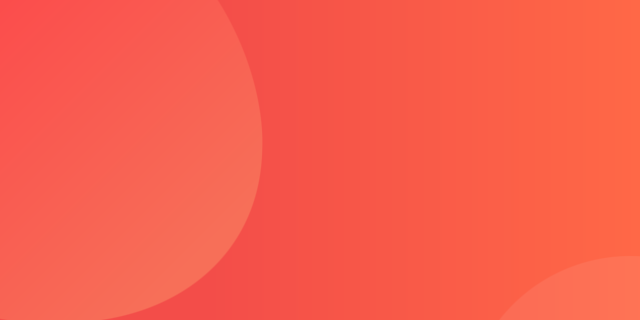
Give the GLSL for this background, as a Shadertoy shader.

```glsl
// Warm coral backdrop with a large egg-shaped blob at the left and a pale disc in the lower right corner.

const vec3 CRIMSON    = vec3(0.953, 0.302, 0.286);
const vec3 ORANGE     = vec3(1.000, 0.408, 0.278);
const vec3 BLOB_RED   = vec3(0.985, 0.300, 0.298);
const vec3 BLOB_CORAL = vec3(0.968, 0.435, 0.345);
const vec3 PALE       = vec3(0.980, 0.900, 0.880);

// Superellipse field: negative inside, zero on the edge.
float superellipse(vec2 offset, vec2 radii, float power) {
    vec2 q = pow(abs(offset) / radii + 1e-5, vec2(power));
    return pow(q.x + q.y, 1.0 / power) - 1.0;
}

// Egg with a tall, pointed upper half and a short, fuller lower half.
float egg(vec2 p, vec2 center, float halfWidth, float upper, float lower) {
    vec2 offset = p - center;
    return offset.y > 0.0
        ? superellipse(offset, vec2(halfWidth, upper), 1.8)
        : superellipse(offset, vec2(halfWidth, lower), 2.2);
}

float disc(vec2 p, vec2 center, float radius) {
    return length(p - center) - radius;
}

// Antialiased coverage of a field.
float coverage(float field) {
    float width = max(fwidth(field), 1e-5);
    return 1.0 - smoothstep(-0.75 * width, 0.75 * width, field);
}

// Linear gradient along the segment from a to b.
vec3 linearGradient(vec2 p, vec2 a, vec2 b, vec3 startColor, vec3 endColor) {
    vec2 axis = b - a;
    float t = clamp(dot(p - a, axis) / dot(axis, axis), 0.0, 1.0);
    return mix(startColor, endColor, t);
}

void mainImage(out vec4 fragColor, in vec2 fragCoord) {
    // One unit is the canvas height; x spans 0 to 2 at a 2:1 aspect.
    vec2 p = fragCoord / iResolution.y;
    p.x *= 2.0 * iResolution.y / iResolution.x;

    // Backdrop
    vec3 color = linearGradient(p, vec2(0.65, 0.0), vec2(2.0, 0.0), CRIMSON, ORANGE);

    // Pale corner disc
    float discMask = coverage(disc(p, vec2(1.97, -0.32), 0.52));
    color = mix(color, PALE, 0.09 * discMask);

    // Large blob with a diagonal gradient
    vec3 blobColor = linearGradient(p, vec2(0.0, 1.0), vec2(0.71, 0.29), BLOB_RED, BLOB_CORAL);
    float blobMask = coverage(egg(p, vec2(0.17, 0.56), 0.65, 0.785, 0.57));
    color = mix(color, blobColor, blobMask);

    fragColor = vec4(color, 1.0);
}
```
